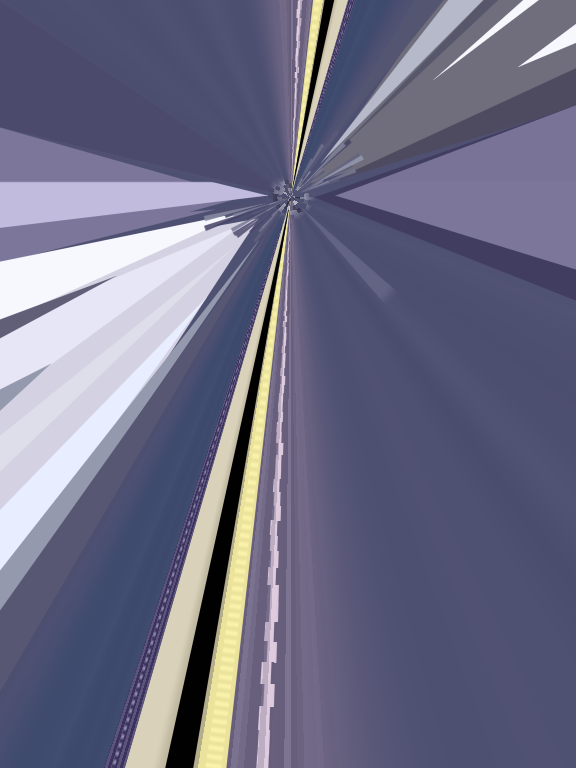
Reproduce this background procedurally as a Shadertoy shader.

```glsl
// Straight rays burst from one focus: pale shards left, grey shards right,
// and a beige, black and yellow beam passing through it from top to bottom.
// Rays are wedges in polar space; beam bands are ranges of the slope x / y.

const vec2 FOCUS = vec2(0.505, 0.7435);   // fraction of the canvas
const float REACH = 0.40;                 // radius where wedges have full width
const float HORIZON = 0.0195;             // level cut above the focus
const int SLIVERS = 44;
const vec3 DUSK = vec3(0.305, 0.312, 0.445);
const vec3 SHADE = vec3(0.255, 0.24, 0.38);
const vec3 PURPLE = vec3(0.485, 0.465, 0.605);
const vec3 LAVENDER = vec3(0.755, 0.735, 0.865);
const vec3 WHITE = vec3(0.97, 0.97, 0.995);
const vec3 PALE = vec3(0.90, 0.90, 0.965);
const vec3 SILVER = vec3(0.83, 0.825, 0.885);
const vec3 STEEL = vec3(0.58, 0.60, 0.68);
const vec3 GREY = vec3(0.44, 0.43, 0.485);
const vec3 BLUE = vec3(0.245, 0.295, 0.43);
const vec3 MAUVE = vec3(0.445, 0.41, 0.525);
const vec3 PINK = vec3(0.87, 0.80, 0.87);
const vec3 BEIGE = vec3(0.85, 0.82, 0.73);
const vec3 YELLOW = vec3(0.92, 0.89, 0.61);
const vec3 INK = vec3(0.23, 0.20, 0.36);

float angle, radius, slope, angleBlur, slopeBlur;

float hash(float n) {
    n = fract(n * 0.1031);
    n *= n + 33.33;
    return fract(n * (n + n));
}

float noise(float x) {
    float f = fract(x);
    return mix(hash(floor(x)), hash(floor(x) + 1.0), f * f * (3.0 - 2.0 * f));
}

// Coverage of a wedge between two angles in degrees, pointed at radius tip.
float wedge(float lo, float hi, float tip) {
    float spread = max(1.0 - tip / radius, 0.0) / (1.0 - tip / REACH);
    float offset = abs(mod(angle - 0.5 * (lo + hi) + 180.0, 360.0) - 180.0);
    float d = offset - 0.5 * (hi - lo) * spread;
    return smoothstep(-angleBlur, angleBlur, -d) * step(tip, radius);
}

void ray(inout vec3 col, float lo, float hi, float tip, vec3 paint) {
    col = mix(col, paint, wedge(lo, hi, tip));
}

void band(inout vec3 col, float lo, float hi, vec3 paint) {
    float k = smoothstep(lo - slopeBlur, lo + slopeBlur, slope)
            - smoothstep(hi - slopeBlur, hi + slopeBlur, slope);
    col = mix(col, paint, k);
}

void mainImage(out vec4 fragColor, in vec2 fragCoord) {
    vec2 p = (fragCoord - FOCUS * iResolution.xy) / iResolution.y;
    float pixel = 1.0 / iResolution.y;
    radius = max(length(p), 0.5 * pixel);
    angle = mod(degrees(atan(p.y, p.x)), 360.0);
    angleBlur = degrees(0.7 * pixel / radius);
    float rise = max(abs(p.y), 0.25 * pixel);
    slope = p.x * (p.y < 0.0 ? -1.0 : 1.0) / rise;
    slopeBlur = 0.7 * pixel / rise;
    float below = smoothstep(pixel, -pixel, p.y - HORIZON);

    // Dusky ground with faint angular facets
    vec3 col = DUSK + 0.025 * (noise(angle * 0.16) - 0.4);
    ray(col, 146.0, 166.5, 0.0, vec3(0.295, 0.285, 0.425));

    // Left fan, from the level lavender ray down to the steel edge
    ray(col, 166.5, 193.0, 0.06, PURPLE);
    col = mix(col, LAVENDER, below * wedge(167.0, 186.1, 0.03));
    ray(col, 186.1, 192.8, 0.10, PURPLE);
    ray(col, 193.0, 234.0, 0.05, SILVER);
    ray(col, 192.5, 203.4, 0.06, WHITE);
    ray(col, 204.0, 215.0, 0.07, PALE);
    ray(col, 202.9, 205.8, 0.25, vec3(0.38, 0.37, 0.47));
    ray(col, 214.4, 215.2, 0.38, STEEL);
    ray(col, 219.5, 223.2, 0.10, vec3(0.87, 0.87, 0.92));
    ray(col, 227.6, 232.4, 0.17, vec3(0.91, 0.93, 1.0));
    ray(col, 232.2, 235.2, 0.07, STEEL);
    ray(col, 235.0, 239.4, 0.05, vec3(0.34, 0.34, 0.455));

    // Right fan: grey shards, purple plane and its shadow
    ray(col, 17.9, 53.5, 0.03, GREY);
    ray(col, 52.0, 58.0, 0.08, vec3(0.33, 0.335, 0.44));
    ray(col, 45.6, 51.5, 0.06, vec3(0.71, 0.725, 0.79));
    ray(col, 43.5, 45.6, 0.08, vec3(0.34, 0.34, 0.42));
    ray(col, 38.5, 40.3, 0.24, WHITE);
    ray(col, 28.7, 30.8, 0.34, WHITE);
    ray(col, 17.5, 24.3, 0.05, vec3(0.305, 0.295, 0.375));
    ray(col, -20.0, 17.9, 0.03, SHADE);
    ray(col, -14.4, 17.9, 0.058, PURPLE - 0.012 * (1.0 - below));
    col = mix(col, vec3(0.42, 0.42, 0.54),
              wedge(-49.0, -41.5, 0.02) * smoothstep(0.19, 0.17, radius) * 0.7);

    // Short slivers scattered around the focus
    for (int i = 0; i < SLIVERS; i++) {
        float n = float(i) * 3.7 + 5.0;
        float start = (i % 2 == 0 ? 191.0 : 18.0) + 42.0 * hash(n);
        float finish = 0.025 + 0.095 * hash(n + 0.9);
        float cover = wedge(start, start + 4.5, finish * 0.3);
        vec3 paint = mix(SHADE, STEEL, hash(n + 1.7));
        col = mix(col, paint, 0.85 * cover * smoothstep(pixel, -pixel, radius - finish));
    }

    // Soft blue flank and mauve flank beside the beam
    float flank = smoothstep(0.59, 0.46, slope) * step(0.29, slope);
    col = mix(col, BLUE + 0.025 * (noise(slope * 60.0) - 0.5), flank);
    float facet = hash(floor(slope * 85.0) + 70.0);
    float mauve = smoothstep(-0.24, 0.0, slope) * step(slope, 0.12);
    col = mix(col, MAUVE + 0.09 * (facet - 0.5) * smoothstep(-0.12, 0.0, slope), mauve);

    // Beam bands, with jagged pink and beaded rims
    float jag = 0.012 * (hash(floor(log(radius) * 22.0) + 200.0) - 0.5);
    float bead = 0.5 + 0.5 * sin(radius * 540.0);
    band(col, 0.036 + jag, 0.057 + jag, mix(PINK, MAUVE, 0.45 * facet));
    band(col, 0.113, 0.174, mix(YELLOW, GREY, 0.45 * step(0.163, slope)));
    band(col, 0.122, 0.150, YELLOW + 0.06 * bead);
    band(col, 0.171, 0.225, vec3(0.005));
    band(col, 0.220, 0.291, BEIGE - 0.10 * smoothstep(0.245, 0.22, slope));
    band(col, 0.291, 0.327, INK + 0.13 * step(0.5, fract(slope * 95.0)));
    band(col, 0.309, 0.314, mix(INK, LAVENDER, 0.65 * bead));

    // Broken glints where all rays meet
    float cell = floor(angle / 14.0) + 31.0 * floor(radius * 170.0);
    float core = smoothstep(0.034, 0.008, radius) * step(0.45, hash(cell + 9.0));
    col = mix(col, mix(SHADE * 0.5, SILVER, hash(cell + 80.0)), core * 0.8);
    fragColor = vec4(col, 1.0);
}
```
